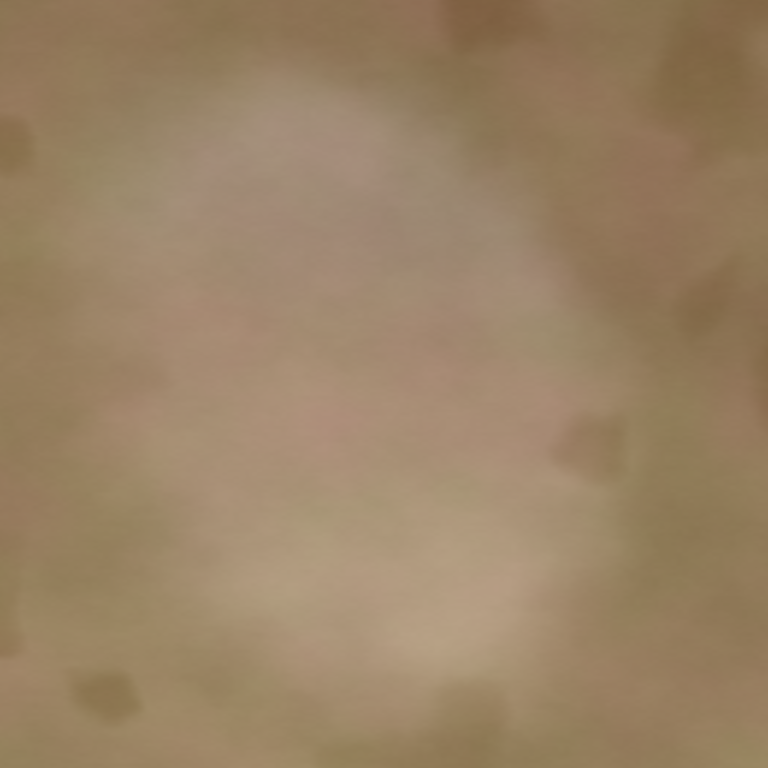
Reproduce this texture procedurally as a three.js fragment shader.

```glsl
varying vec2 vUv;

float hash(vec2 p) {
  vec3 q = fract(vec3(p.xyx) * 0.1031);
  q += dot(q, q.yzx + 33.33);
  return fract((q.x + q.y) * q.z);
}

float noise(vec2 p) {
  vec2 cell = floor(p);
  vec2 f = fract(p);
  f = f * f * f * (f * (f * 6.0 - 15.0) + 10.0);
  float low = mix(hash(cell), hash(cell + vec2(1.0, 0.0)), f.x);
  float high = mix(hash(cell + vec2(0.0, 1.0)), hash(cell + 1.0), f.x);
  return mix(low, high, f.y);
}

float cloud(vec2 p) {
  float sum = 0.0;
  float weight = 0.53;
  for (int i = 0; i < 4; i++) {
    sum += weight * noise(p);
    p = mat2(0.8, 0.6, -0.6, 0.8) * p * 2.03 + 17.3;
    weight *= 0.5;
  }
  return sum;
}

// Distance in radii from the centre of the slanted pale patch
float patchRadius(vec2 p) {
  vec2 d = p - vec2(0.45, 0.5);
  float along = dot(d, vec2(0.47, -0.88));
  float across = dot(d, vec2(0.88, 0.47));
  return length(vec2(along / 0.43, across / 0.32));
}

void main() {
  vec2 uv = vUv;
  vec2 warp = vec2(cloud(uv * 5.0 + 3.0), cloud(uv * 5.0 + 41.0)) - 0.5;
  vec2 p = uv + 0.13 * warp;

  // Brown ground, darker to the upper right
  vec3 darkBrown = vec3(0.55, 0.45, 0.33);
  vec3 tan = vec3(0.605, 0.515, 0.385);
  float shade = smoothstep(0.0, 0.95, p.y * 0.8 + p.x * 0.3 - 0.05);
  vec3 color = mix(tan, darkBrown, shade);

  // Pale patch: cream below, rosy in the middle, grey above
  vec3 cream = vec3(0.685, 0.602, 0.49);
  vec3 rose = vec3(0.64, 0.54, 0.44);
  vec3 grey = vec3(0.632, 0.553, 0.468);
  vec3 pale = mix(cream, rose, smoothstep(0.22, 0.46, p.y));
  pale = mix(pale, grey, smoothstep(0.55, 0.78, p.y + 0.25 * (p.x - 0.4)));
  color = mix(color, pale, smoothstep(1.25, 0.72, patchRadius(p)));

  // Soft mottling and a few flat brown smudges
  color += 0.085 * (cloud(uv * vec2(5.0, 7.0) + 9.0) - 0.5);
  float smudge = smoothstep(0.66, 0.95, noise(p * vec2(6.5, 10.0) + 23.0));
  color -= smudge * vec3(0.05, 0.055, 0.065);

  // Slight drift between rosy and greenish tints
  float tint = cloud(uv * vec2(7.0, 9.0) + 61.0) - 0.5;
  color += tint * vec3(0.035, -0.025, 0.03);

  // Faint grain, stretched sideways
  float grain = noise(uv * vec2(130.0, 230.0)) + noise(uv * vec2(45.0, 110.0) + 7.0) - 1.0;
  color += 0.007 * grain;

  gl_FragColor = vec4(color, 1.0);
}
```
